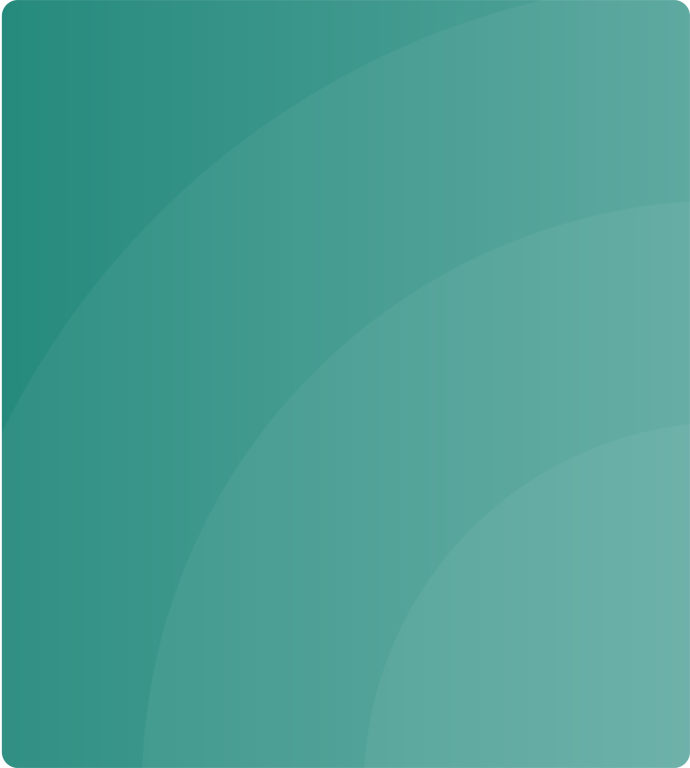
This background is drawn by a Shadertoy shader. Its source:

```glsl
const vec3 DEEP_TEAL = vec3(0.145, 0.541, 0.488);
const vec3 SOFT_TEAL = vec3(0.335, 0.645, 0.610);
const vec3 WHITE = vec3(1.0);
const int DISC_COUNT = 3;

float discDistance(vec2 p, vec2 center, float radius) {
    return length(p - center) - radius;
}

float roundedBoxDistance(vec2 p, vec2 low, vec2 high, float corner) {
    vec2 q = abs(p - 0.5 * (low + high)) - 0.5 * (high - low) + corner;
    return length(max(q, 0.0)) + min(max(q.x, q.y), 0.0) - corner;
}

// Coverage of a shape, softened across the given width
float coverage(float dist, float softness) {
    return 1.0 - smoothstep(-softness, softness, dist);
}

// Stacks translucent white discs sharing one center
vec3 addDiscs(vec3 color, vec2 p, vec2 center, float innerRadius, float spacing,
              float opacity, float softness) {
    for (int i = 0; i < DISC_COUNT; i++) {
        float dist = discDistance(p, center, innerRadius + spacing * float(i));
        color = mix(color, WHITE, opacity * coverage(dist, softness));
    }
    return color;
}

void mainImage(out vec4 fragColor, in vec2 fragCoord) {
    // Canvas height is one unit
    vec2 p = fragCoord / iResolution.y;
    float aspect = iResolution.x / iResolution.y;
    float pixel = 1.0 / iResolution.y;

    // Horizontal gradient and concentric discs
    vec3 color = mix(DEEP_TEAL, SOFT_TEAL, p.x / aspect);
    color = addDiscs(color, p, vec2(aspect + 0.052, -0.026), 0.4766, 0.289, 0.05, pixel);

    // Rounded card on white
    float card = roundedBoxDistance(p, vec2(0.0024, 0.0), vec2(aspect, 1.0), 0.021);
    color = mix(WHITE, color, coverage(card, 0.7 * pixel));

    fragColor = vec4(color, 1.0);
}
```
